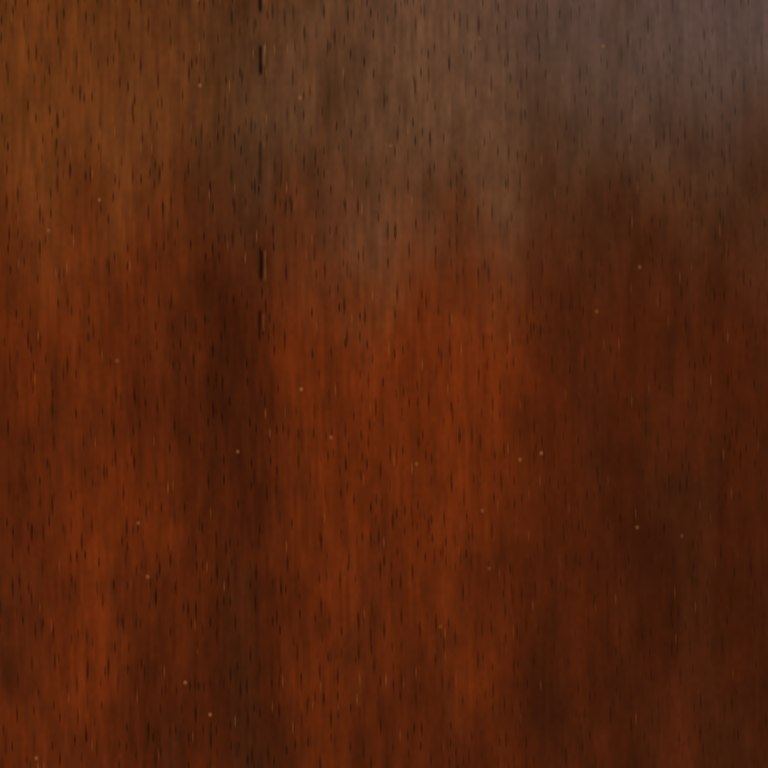
A Shadertoy shader for this texture:

```glsl
const vec3 DARK_WOOD = vec3(0.245, 0.098, 0.036);
const vec3 RED_WOOD = vec3(0.415, 0.162, 0.048);
const vec3 AMBER = vec3(0.385, 0.200, 0.080);
const vec3 HAZE = vec3(0.350, 0.235, 0.155);
const vec3 COOL_GLARE = vec3(0.370, 0.290, 0.265);
const vec3 FLECK = vec3(0.560, 0.360, 0.200);

const float LEAN = 0.012;            // slant of the grain
const float GRAIN_CONTRAST = 0.22;
const float FINE_CONTRAST = 0.16;
const float MOTTLE_CONTRAST = 0.17;
const float PORE_DEPTH = 0.34;
const float FLECK_GAIN = 0.40;

float hash(vec2 p) {
    vec3 q = fract(vec3(p.xyx) * 0.1031);
    q += dot(q, q.yzx + 33.33);
    return fract((q.x + q.y) * q.z);
}

float noise(vec2 p) {
    vec2 i = floor(p), f = fract(p);
    f = f * f * (3.0 - 2.0 * f);
    return mix(mix(hash(i), hash(i + vec2(1, 0)), f.x),
               mix(hash(i + vec2(0, 1)), hash(i + vec2(1, 1)), f.x), f.y);
}

float fbm(vec2 p) {
    float sum = 0.0, amp = 0.5;
    for (int i = 0; i < 4; i++) {
        sum += amp * noise(p);
        p = p * 2.03 + 17.7;
        amp *= 0.5;
    }
    return sum / 0.9375;
}

// Soft bump of height one centred on c
float band(float x, float c, float w) {
    float d = (x - c) / w;
    return exp(-d * d);
}

// Scattered soft spots, one per chosen cell; size is a share of the cell
float scatter(vec2 p, vec2 grid, vec2 size, float chance, float seed) {
    p.y += hash(vec2(floor(p.x * grid.x), seed));
    vec2 g = p * grid, id = floor(g) + seed;
    vec2 jitter = vec2(hash(id + 3.1), hash(id + 7.7)) - 0.5;
    vec2 d = (fract(g) - 0.5 - jitter * (1.0 - 2.0 * size)) / size;
    float strength = 0.4 + 0.6 * hash(id + 11.3);
    return step(hash(id), chance) * strength * smoothstep(1.0, 0.1, length(d));
}

void mainImage(out vec4 fragColor, in vec2 fragCoord) {
    vec2 uv = fragCoord / iResolution.xy;
    vec2 p = uv;
    p.x += LEAN * uv.y + 0.006 * (noise(uv * vec2(5.0, 3.0)) - 0.5);

    // Broad light and dark bands
    float cloud = fbm(p * vec2(9.0, 3.5) + 4.0) - 0.5;
    float patches = fbm(p * vec2(16.0, 9.0) + 31.0) - 0.5;
    float tone = 0.64 + 0.9 * cloud + 0.6 * patches;
    tone -= 0.50 * band(p.x, 0.32, 0.055);
    tone += 0.28 * band(p.x, 0.60, 0.09) * band(uv.y, 0.42, 0.30);
    tone += 0.14 * band(p.x, 0.42, 0.06) * band(uv.y, 0.40, 0.25);
    tone -= 0.36 * smoothstep(0.64, 0.72, p.x) + 0.16 * smoothstep(0.82, 1.0, p.x);
    tone -= 0.20 * smoothstep(0.30, 0.0, uv.y);
    tone = clamp(tone, 0.0, 1.0);
    vec3 color = mix(DARK_WOOD, RED_WOOD, tone);

    // Hazy reflection along the top
    float edge = uv.y + 0.30 * cloud + 0.10 * patches;
    float sheen = smoothstep(0.56, 0.88, edge);
    vec3 glare = mix(AMBER, HAZE, smoothstep(0.08, 0.55, uv.x + 0.3 * cloud));
    glare *= 0.80 + 0.32 * tone;
    color = mix(color, glare, 0.92 * sheen);
    float corner = smoothstep(0.45, 0.0, length((1.0 - uv) * vec2(0.7, 1.6)));
    color = mix(color, COOL_GLARE, 0.85 * corner);

    // Dull brown veil over the dark bands
    float veil = smoothstep(0.45, 0.75, noise(p * vec2(22.0, 5.0) + 9.0));
    color = mix(color, vec3(0.31, 0.17, 0.09), 0.22 * veil * (1.0 - tone));

    // Vertical grain, fine fibres and soft mottling
    float active_ = mix(1.0, 0.6, smoothstep(0.45, 0.75, uv.x));
    float grain = fbm(p * vec2(75.0, 8.0)) - 0.5;
    float fine = noise(p * vec2(210.0, 26.0)) - 0.5;
    float mottle = fbm(p * vec2(48.0, 30.0) + 50.0) - 0.5;
    float dust = noise(p * vec2(190.0, 130.0) + 80.0) - 0.5;
    color *= 1.0 + active_ * (GRAIN_CONTRAST * grain + FINE_CONTRAST * fine)
           + MOTTLE_CONTRAST * mottle + 0.07 * dust;

    // Dark pores and pale flecks
    float pores = scatter(p, vec2(75.0, 24.0), vec2(0.20, 0.42), 0.30, 5.0)
                + scatter(p, vec2(110.0, 38.0), vec2(0.25, 0.40), 0.25, 41.0);
    color *= 1.0 - PORE_DEPTH * active_ * min(pores, 1.0);
    float flecks = scatter(p, vec2(80.0, 34.0), vec2(0.17, 0.40), 0.06, 73.0);
    color = mix(color, FLECK, FLECK_GAIN * active_ * flecks);
    float specks = scatter(p, vec2(17.0, 17.0), vec2(0.07, 0.08), 0.09, 97.0);
    color = mix(color, FLECK, 0.75 * specks);

    // Broken hairline seam with a pale lip
    float seamX = p.x - 0.349 - 0.006 * (noise(vec2(2.0, uv.y * 9.0)) - 0.5);
    float broken = smoothstep(0.40, 0.65, noise(vec2(6.0, uv.y * 26.0)));
    broken *= smoothstep(0.32, 0.75, uv.y);
    float lip = smoothstep(0.55, 0.8, noise(vec2(12.0, uv.y * 38.0)));
    color *= 1.0 - 0.55 * broken * band(seamX, 0.0, 0.0025);
    color = mix(color, FLECK, 0.40 * lip * broken * band(seamX, 0.005, 0.002));

    fragColor = vec4(clamp(color, 0.0, 1.0), 1.0);
}
```
